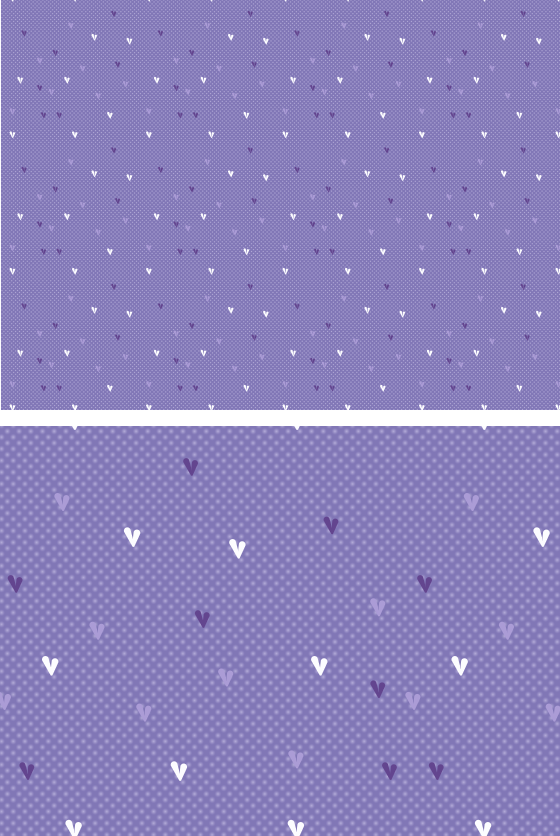
Top: the whole. Bottom: its middle third, enlarged.
Give the GLSL for this pattern, as a Shadertoy shader.

```glsl
// Violet cloth with fine staggered pin dots and small brush-stroke hearts.
// A square tile of 35 x 35 dot cells wraps with mod; each heart is two
// tapered strokes meeting at a tip, in white, plum or lilac.

const float TILES_ACROSS = 4.103;     // repeats over the canvas width
const float CELLS = 35.0;             // dot cells per tile side
const float DOT_RADIUS = 0.126;       // in cells
const float DOT_SOFTNESS = 0.21;
const float LOBE_RADIUS = 0.29;
const float TIP_RADIUS = 0.11;
const float EDGE_WIDTH = 0.0018;      // pale left margin, in canvas widths
const vec2 HEART_OFFSET = vec2(0.15, 0.55);

const vec3 CLOTH = vec3(0.505, 0.465, 0.715);
const vec3 DOT = vec3(0.71, 0.68, 0.85);
const vec3 WHITE = vec3(0.99, 0.99, 1.0);
const vec3 PLUM = vec3(0.39, 0.27, 0.56);
const vec3 LILAC = vec3(0.67, 0.61, 0.84);

// Heart cells within the tile: column, row from the top
const int HEARTS = 7;
const vec2 WHITE_CELLS[HEARTS] = vec2[HEARTS](vec2(24, 9), vec2(33, 10),
    vec2(5, 20), vec2(17, 20), vec2(28, 29), vec2(3, 34), vec2(19, 34));
const vec2 PLUM_CELLS[HEARTS] = vec2[HEARTS](vec2(29, 3), vec2(6, 8),
    vec2(14, 13), vec2(30, 16), vec2(10, 22), vec2(11, 29), vec2(15, 29));
const vec2 LILAC_CELLS[HEARTS] = vec2[HEARTS](vec2(18, 6), vec2(10, 15),
    vec2(21, 17), vec2(32, 21), vec2(13, 23), vec2(25, 24), vec2(3, 28));

// Distance to a stroke narrowing from a to b
float taperedStroke(vec2 p, vec2 a, vec2 b) {
    vec2 ab = b - a;
    float t = clamp(dot(p - a, ab) / dot(ab, ab), 0.0, 1.0);
    return length(p - a - ab * t) - mix(LOBE_RADIUS, TIP_RADIUS, t);
}

// Leaning heart, y pointing down
float heart(vec2 p) {
    vec2 tip = vec2(0.12, 0.72);
    return min(taperedStroke(p, vec2(-0.40, -0.55), tip),
               taperedStroke(p, vec2(0.42, -0.36), tip));
}

// Distance to the heart in the given cell of the nearest tile
float tiledHeart(vec2 p, vec2 cell, float size) {
    vec2 q = p - cell - HEART_OFFSET;
    q = mod(q + 0.5 * CELLS, CELLS) - 0.5 * CELLS;
    return heart(q / size) * size;
}

// Distance to the nearest of two interleaved dot grids
float dotDistance(vec2 p) {
    return min(length(fract(p) - 0.5), length(fract(p + 0.5) - 0.5));
}

float coverage(float d, float pixel) {
    return clamp(0.5 - d / pixel, 0.0, 1.0);
}

void mainImage(out vec4 fragColor, in vec2 fragCoord) {
    // Cell coordinates from the top left
    float cellsAcross = TILES_ACROSS * CELLS;
    vec2 canvas = vec2(fragCoord.x, iResolution.y - fragCoord.y) / iResolution.x;
    vec2 p = canvas * cellsAcross;
    float pixel = cellsAcross / iResolution.x;

    // Pin dots
    float dots = 1.0 - smoothstep(DOT_RADIUS - DOT_SOFTNESS,
                                  DOT_RADIUS + DOT_SOFTNESS, dotDistance(p));
    vec3 color = mix(CLOTH, DOT, dots);

    // Hearts
    float white = 1e3, plum = 1e3, lilac = 1e3;
    for (int i = 0; i < HEARTS; i++) {
        white = min(white, tiledHeart(p, WHITE_CELLS[i], 1.0));
        plum = min(plum, tiledHeart(p, PLUM_CELLS[i], 0.9));
        lilac = min(lilac, tiledHeart(p, LILAC_CELLS[i], 0.92));
    }
    color = mix(color, LILAC, coverage(lilac, pixel));
    color = mix(color, PLUM, coverage(plum, pixel));
    color = mix(color, WHITE, coverage(white, pixel));

    // Pale left margin
    color = mix(color, WHITE, coverage((canvas.x - EDGE_WIDTH) * cellsAcross, pixel));
    fragColor = vec4(color, 1.0);
}
```
